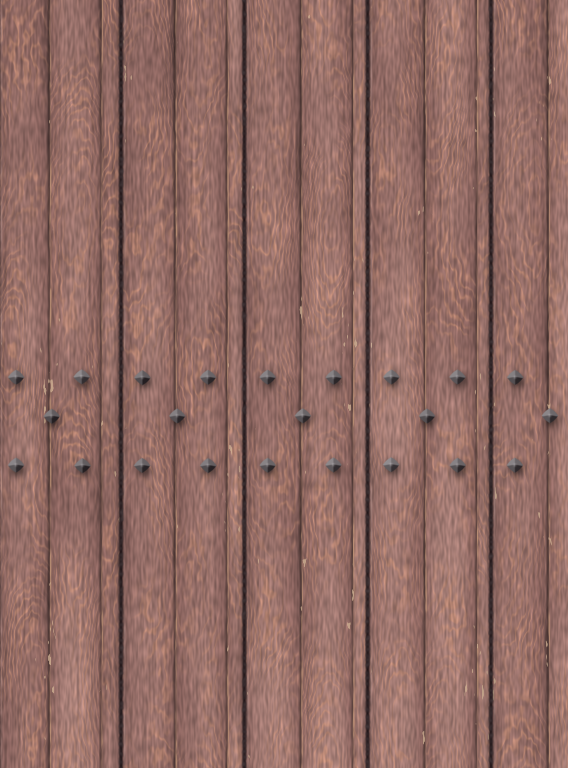
This texture is drawn by a Shadertoy shader. Its source:

```glsl
// Weathered oak door: repeating bays of two broad rounded boards and a narrow
// moulding, parted by dark grooves and studded with iron pyramids. The grain is
// the contour lines of a noise field bent by each board's curvature.

const float BAY = 0.2171; // bay width, in canvas widths

float hash(vec2 p) {
    vec3 q = fract(vec3(p.xyx) * 0.1031);
    q += dot(q, q.yzx + 33.33);
    return fract((q.x + q.y) * q.z);
}

float corner(vec2 cell, vec2 offset) {
    float a = 6.2832 * hash(cell);
    return dot(vec2(cos(a), sin(a)), offset);
}

// Gradient noise, about -0.7 to 0.7
float noise(vec2 p) {
    vec2 i = floor(p), f = p - i, e = vec2(1, 0);
    vec2 u = f * f * f * (f * (f * 6.0 - 15.0) + 10.0);
    return mix(mix(corner(i, f), corner(i + e, f - e), u.x),
               mix(corner(i + e.yx, f - e.yx), corner(i + 1.0, f - 1.0), u.x), u.y);
}

// Soft vertical line of half width w
float line(float d, float w, float px) {
    return 1.0 - smoothstep(w - px, w + px, abs(d));
}

// Pyramid stud with a contact shadow; q is relative to its centre
vec3 addStud(vec3 col, vec2 q, float tone, float px) {
    vec2 s = (q - vec2(0.003, -0.007)) / vec2(0.017, 0.018);
    col *= 1.0 - 0.5 * exp(-1.8 * dot(s, s));
    vec2 n = q / vec2(0.0150, 0.0137);
    float d = mix(abs(n.x) + abs(n.y), length(n) * 1.12, 0.4) - 1.0;
    float upper = smoothstep(-px, px, q.y - 0.001 + 0.18 * abs(q.x));
    float right = smoothstep(-px, px, q.x);
    vec3 iron = mix(mix(vec3(0.34, 0.32, 0.33), vec3(0.17, 0.15, 0.16), right),
                    mix(vec3(0.53, 0.51, 0.52), vec3(0.41, 0.39, 0.40), right), upper);
    iron += 0.16 * exp(-dot(q, q) / 0.000008) + tone;
    return mix(col, iron, 1.0 - smoothstep(-px, px, d * 0.0137));
}

void mainImage(out vec4 fragColor, in vec2 fragCoord) {
    float px = 1.0 / iResolution.x;
    vec2 p = fragCoord * px;

    // Bay and board; the seams creep sideways from bay to bay
    float bayX = (p.x + 0.004) / BAY;
    float bay = floor(bayX), x = bayX - bay;
    float drift = min(0.02 * bay, 0.045);
    float seamA = 0.425 + drift, seamB = 0.845 + drift;
    float board = step(seamA, x) + step(seamB, x);
    float lo = board < 0.5 ? 0.0 : board < 1.5 ? seamA : seamB;
    float hi = board < 0.5 ? seamA : board < 1.5 ? seamB : 1.0;
    float t = (x - lo) / (hi - lo) * 2.0 - 1.0;
    float seed = bay * 3.0 + board;
    vec2 shift = vec2(17.3, 41.7) * (seed + 1.0);

    // Rounded profile and broad discolouration
    float profile = 1.0 - pow(abs(t + 0.08), 2.6);
    float stain = noise(p * vec2(7.0, 2.2) + shift) + 0.5 * noise(p * vec2(24.0, 6.0) + shift);
    float light = 0.22 + 0.5 * profile + 0.3 * stain + 0.14 * (hash(vec2(seed, 5.0)) - 0.5)
                + 0.12 * (p.x - 0.5) - 0.1 * (p.y - 0.7);
    vec3 col = mix(vec3(0.39, 0.28, 0.27), vec3(0.54, 0.39, 0.37), smoothstep(-0.1, 0.4, light));
    col = mix(col, vec3(0.66, 0.50, 0.47), smoothstep(0.35, 1.0, light));

    // Arched growth rings, fading where they become too fine
    float across = t * (hi - lo) * 0.5 * BAY;
    float rings = 16.0 * noise(vec2(across * 7.0, p.y * 2.4) + shift)
                + 5.0 * p.y + 1500.0 * across * across
                + 1.1 * noise(p * vec2(45.0, 22.0) + shift)
                + 0.5 * noise(p * vec2(130.0, 60.0));
    float fade = 1.0 - smoothstep(0.3, 0.9, fwidth(rings));
    float ring = pow(0.5 + 0.5 * cos(6.2832 * rings), 2.5);
    float patchy = smoothstep(-0.4, 0.35, noise(p * vec2(18.0, 7.0) + shift));
    col = mix(col, vec3(0.79, 0.56, 0.45), 0.55 * ring * fade * patchy * (0.4 + 0.6 * profile));

    // Fibres and short pores
    float fibre = noise(p * vec2(190.0, 9.0) + shift);
    float pores = noise(p * vec2(240.0, 48.0) + shift);
    col *= 1.0 + 0.15 * fibre + 0.24 * pores;

    // Worn seams: a dark gap beside a broken pale edge
    float wobble = 0.0012 * noise(vec2(bay, p.y * 9.0));
    float dA = (x - seamA) * BAY + wobble, dB = (x - seamB) * BAY + wobble;
    float chips = smoothstep(-0.12, 0.35, noise(vec2(seed * 3.7, p.y * 11.0))
                + 0.5 * noise(vec2(p.x * 40.0, p.y * 55.0)));
    col *= 1.0 - 0.42 * line(dA + 0.002, 0.0015, 2.0 * px) - 0.35 * line(dB + 0.002, 0.0013, 2.0 * px);
    float edge = max(line(dA - 0.0005, 0.0012, px), line(dB - 0.0005, 0.0012, px));
    col = mix(col, vec3(0.80, 0.62, 0.49), edge * (0.2 + 0.6 * chips));

    // Sparse flakes of bare wood, gathered near the joints
    float joint = min(min(abs(dA), abs(dB)), min(x, 1.0 - x) * BAY);
    float flakes = noise(p * vec2(120.0, 26.0) + 7.0) + 0.5 * noise(p * vec2(210.0, 70.0))
                 + 0.75 * noise(p * vec2(6.0, 4.0) + 3.0) - 11.0 * joint;
    col = mix(col, vec3(0.82, 0.70, 0.58), 0.75 * smoothstep(0.58, 0.72, flakes));

    // Deep groove between bays, with gritty edges
    float dG = (x - floor(x + 0.5)) * BAY;
    float grit = noise(vec2(p.x * 90.0, p.y * 130.0));
    col *= 1.0 - 0.3 * exp(-abs(dG) / 0.006);
    col = mix(col, vec3(0.17, 0.13, 0.14) + 0.12 * grit, 0.92 * line(dG, 0.0033 + 0.0018 * grit, 1.3 * px));
    col += 0.11 * line(dG - 0.0065, 0.0008, 1.5 * px) * (0.5 + chips);

    // Five studs per bay: four corners and a centre
    for (int i = 0; i < 5; i++) {
        vec2 c = i < 4 ? vec2(0.15 + 0.535 * float(i % 2), 0.533 + 0.155 * float(i / 2))
                       : vec2(0.435, 0.620);
        float r = hash(vec2(bay, float(i) + 9.0)) - 0.5;
        vec2 q = vec2((x - c.x - drift) * BAY, p.y - c.y) + 0.002 * vec2(r, -r);
        col = addStud(col, q, 0.08 * r, px);
    }
    fragColor = vec4(clamp(col, 0.0, 1.0), 1.0);
}
```
